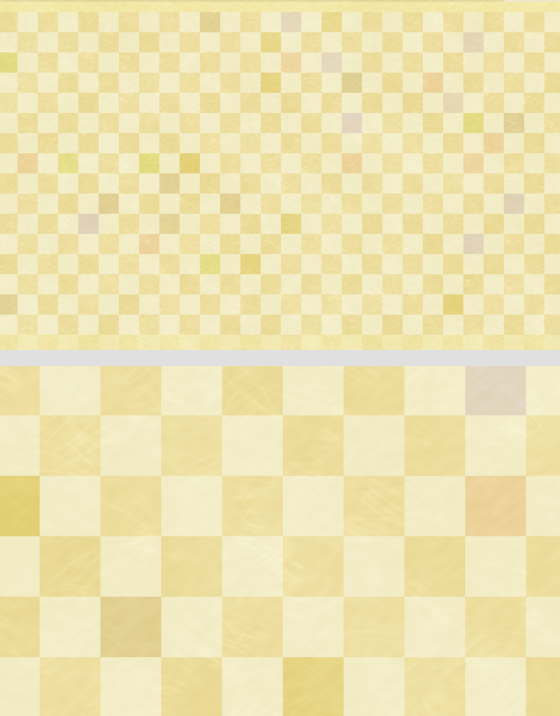
Top, the full canvas; bottom, a detail of the centre.
Write a Shadertoy shader that draws this pattern.

```glsl
const vec2 CELL = vec2(0.0579, 0.0576);     // cell size, in canvas heights
const vec2 ORIGIN = vec2(0.0500, 0.0437);   // lower left corner of cell (0, 0)
const float ROWS = 16.0;                    // full rows below the top band

const vec3 CREAM = vec3(0.952, 0.930, 0.780);
const vec3 STRAW = vec3(0.930, 0.870, 0.620);
const vec3 BAND = vec3(0.952, 0.912, 0.660);
const vec3 OCHRE = vec3(0.905, 0.835, 0.510);
const vec3 PEACH = vec3(0.930, 0.825, 0.610);
const vec3 MAUVE = vec3(0.890, 0.835, 0.720);
const vec3 TAUPE = vec3(0.885, 0.820, 0.585);
const vec3 OLIVE = vec3(0.895, 0.865, 0.520);
const vec3 RIM = vec3(0.890, 0.835, 0.610);
const vec3 RIM_PALE = vec3(0.935, 0.905, 0.800);

const float ACCENT_SHARE = 0.13;            // fraction of dark cells with a rarer dye
const float CELL_VARIATION = 0.022;
const float FOOT_FADE = 0.65;               // paling of the bottom strip
const float RIM_HEIGHT = 0.005;
const float RIM_END = 0.90;                 // fraction of the width
const float MOTTLE = 0.035;
const float GRAIN = 0.030;
const float FIBRE = 0.026;
const int FIBRE_LAYERS = 4;

vec2 hash2(vec2 p) {
    vec3 q = fract(p.xyx * vec3(0.1031, 0.1030, 0.0973));
    q += dot(q, q.yzx + 33.33);
    return fract((q.xx + q.yz) * q.zy);
}

float cornerSlope(vec2 corner, vec2 offset) {
    float angle = 6.2832 * hash2(corner).x;
    return dot(vec2(cos(angle), sin(angle)), offset);
}

float gradientNoise(vec2 p) {
    vec2 i = floor(p), f = p - i;
    vec2 u = f * f * f * (f * (f * 6.0 - 15.0) + 10.0);
    vec2 e = vec2(1.0, 0.0);
    return mix(mix(cornerSlope(i, f), cornerSlope(i + e, f - e), u.x),
               mix(cornerSlope(i + e.yx, f - e.yx), cornerSlope(i + e.xx, f - e.xx), u.x), u.y);
}

vec3 accentColor(float pick) {
    if (pick < 0.30) return OCHRE;
    if (pick < 0.52) return PEACH;
    if (pick < 0.70) return MAUVE;
    if (pick < 0.87) return TAUPE;
    return OLIVE;
}

vec3 cellColor(vec2 id) {
    if (id.y >= ROWS) return BAND;
    vec2 tone = hash2(id + 17.0);
    vec2 dye = hash2(id + 71.0);
    bool dark = mod(id.x + id.y, 2.0) < 0.5;
    vec3 color = dark ? STRAW : CREAM;
    if (dark && dye.x < ACCENT_SHARE) color = mix(STRAW, accentColor(dye.y), 0.7 + 0.5 * tone.y);
    color += (tone.x - 0.5) * CELL_VARIATION * (dark ? vec3(0.6, 0.8, 1.6) : vec3(0.2, 0.3, 0.6));
    return id.y < 0.0 ? mix(color, BAND, FOOT_FADE) : color;
}

// Blend the four cells around the nearest corner for smooth borders
vec3 checker(vec2 p, float pixel) {
    vec2 q = (p - ORIGIN) / CELL;
    vec2 corner = floor(q + 0.5);
    vec2 soft = 0.75 * pixel / CELL;
    vec2 w = smoothstep(-soft, soft, q - corner);
    return mix(mix(cellColor(corner - 1.0), cellColor(corner + vec2(0.0, -1.0)), w.x),
               mix(cellColor(corner + vec2(-1.0, 0.0)), cellColor(corner), w.x), w.y);
}

// Thin curved strands at several slants, broken up by a patchy mask
float fibres(vec2 p) {
    float sum = 0.0;
    vec2 bend = 0.012 * vec2(gradientNoise(p * 14.0), gradientNoise(p * 14.0 + 40.0));
    for (int i = 0; i < FIBRE_LAYERS; i++) {
        float layer = float(i);
        float angle = -0.65 + 0.42 * layer;
        float c = cos(angle), s = sin(angle);
        vec2 q = mat2(c, -s, s, c) * (p + bend) + 3.7 * layer;
        float strand = 1.0 - smoothstep(0.0, 0.16, abs(gradientNoise(q * vec2(13.0, 75.0))));
        float mask = smoothstep(-0.05, 0.35, gradientNoise(q * 19.0 + 9.0));
        sum += strand * mask * (i == 2 ? -0.6 : 1.0);
    }
    return sum;
}

void mainImage(out vec4 fragColor, in vec2 fragCoord) {
    float pixel = 1.0 / iResolution.y;
    vec2 p = fragCoord * pixel;
    vec3 color = checker(p, pixel);

    // Worn line along the top edge
    float split = RIM_END * iResolution.x * pixel;
    vec3 rim = mix(RIM, RIM_PALE, smoothstep(-pixel, pixel, p.x - split));
    color = mix(color, rim, smoothstep(-pixel, pixel, p.y - 1.0 + RIM_HEIGHT));

    // Paper: broad stains, fine slanted grain, raised fibres
    float stain = gradientNoise(p * 5.0) + 0.6 * gradientNoise(p * 24.0 + 5.0);
    float grain = gradientNoise(mat2(0.8, -0.6, 0.6, 0.8) * p * vec2(60.0, 110.0));
    float depth = mix(0.6, 1.0, smoothstep(0.78, 0.64, color.b));
    color += depth * MOTTLE * stain * vec3(0.25, 0.45, 1.0);
    color += depth * GRAIN * grain * vec3(0.5, 0.6, 1.0);
    color += depth * FIBRE * (fibres(p) - 0.2) * vec3(0.5, 0.6, 1.0);
    fragColor = vec4(clamp(color, 0.0, 1.0), 1.0);
}
```
